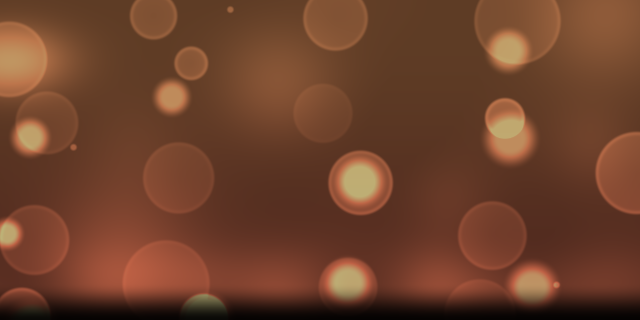
Give the GLSL for this background, as a Shadertoy shader.

```glsl
// Warm bokeh: blurred glows, rimmed lens discs and soft bright lights over a
// brown gradient. All layers add up to one light value, which a colour ramp
// turns from brown through ember orange to pale yellow; the floor fades to black.

const int GLOW_COUNT = 9;
const int DISC_COUNT = 18;
const int LIGHT_COUNT = 10;
const int MOTE_COUNT = 3;

const vec2 GLOW_SEED  = vec2(0.17, 0.12);
const vec2 DISC_SEED  = vec2(0.24, 0.90);
const vec2 LIGHT_SEED = vec2(0.02, 0.03);
const vec2 MOTE_SEED  = vec2(0.36, 0.97);

const vec2 GLOW_RADIUS  = vec2(0.10, 0.22);    // smallest, largest
const vec2 DISC_RADIUS  = vec2(0.045, 0.142);
const vec2 LIGHT_RADIUS = vec2(0.048, 0.088);
const float RIM_WIDTH = 0.006;
const float RIM_LIGHT = 0.13;

const vec2 KEY_GLOW_POS  = vec2(0.03, 0.81);
const vec2 KEY_GLOW_SIZE = vec2(0.18, 0.10);
const float KEY_GLOW_LIGHT = 0.70;

const float EMBER_LEVEL = 0.60;                // light at which the ramp is orange
const float FLOOR_HEIGHT = 0.115;

const vec3 BROWN_LOW  = vec3(0.32, 0.165, 0.12);
const vec3 BROWN_HIGH = vec3(0.37, 0.235, 0.145);
const vec3 EMBER_LOW  = vec3(0.75, 0.38, 0.27);
const vec3 EMBER_HIGH = vec3(0.74, 0.47, 0.30);
const vec3 PALE_LOW   = vec3(0.74, 0.70, 0.47);
const vec3 PALE_HIGH  = vec3(0.76, 0.64, 0.42);

vec2 hash2(vec2 p) {
    vec3 q = fract(p.xyx * vec3(0.1031, 0.1030, 0.0973));
    q += dot(q, q.yzx + 33.33);
    return fract((q.xx + q.yz) * q.zy);
}

float gradientNoise(vec2 p) {
    vec2 i = floor(p), f = p - i;
    vec2 u = f * f * f * (f * (f * 6.0 - 15.0) + 10.0);
    vec2 dx = vec2(1.0, 0.0), dy = vec2(0.0, 1.0);
    float a = dot(hash2(i) * 2.0 - 1.0, f);
    float b = dot(hash2(i + dx) * 2.0 - 1.0, f - dx);
    float c = dot(hash2(i + dy) * 2.0 - 1.0, f - dy);
    float d = dot(hash2(i + 1.0) * 2.0 - 1.0, f - 1.0);
    return mix(mix(a, b, u.x), mix(c, d, u.x), u.y);
}

// Evenly spread points in the unit square (additive recurrence)
vec2 scatter(int i, vec2 seed) {
    return fract(seed + float(i) * vec2(0.7549, 0.5698));
}

float gaussian(vec2 d) { return exp(-dot(d, d)); }

// Flat disc with a thin bright rim
float rimmedDisc(float dist, float radius, float strength, float edge) {
    float inside = 1.0 - smoothstep(-edge, edge, dist - radius);
    float rim = exp(-pow((dist - radius + RIM_WIDTH) / RIM_WIDTH, 2.0));
    float fill = 0.85 + 0.15 * dist / radius;
    return strength * fill * inside + RIM_LIGHT * rim * smoothstep(0.03, 0.30, strength);
}

// Large blurred glows and a drifting warm band near the floor
float hazeLight(vec2 p, float aspect) {
    float light = KEY_GLOW_LIGHT * gaussian((p - KEY_GLOW_POS) / KEY_GLOW_SIZE);
    for (int i = 0; i < GLOW_COUNT; i++) {
        vec2 c = scatter(i, GLOW_SEED), h = hash2(vec2(float(i) + 1.0, 7.0));
        c = vec2(c.x * aspect, pow(c.y, 1.6));
        float radius = mix(GLOW_RADIUS.x, GLOW_RADIUS.y, h.x);
        light += mix(0.08, 0.30, h.y) * gaussian((p - c) / radius);
    }
    float drift = gradientNoise(p * 2.5 + 4.0);
    float band = exp(-pow((p.y - 0.10) / 0.12, 2.0));
    return light + 0.05 * drift + band * max(0.0, 0.10 + 0.25 * drift);
}

float discLight(vec2 p, float aspect, float edge) {
    float light = 0.0;
    for (int i = 0; i < DISC_COUNT; i++) {
        vec2 c = scatter(i, DISC_SEED), h = hash2(vec2(float(i) + 3.0, 19.0));
        c.y = mix(c.y, smoothstep(0.0, 1.0, c.y), 0.7);   // favour top and bottom
        float radius = mix(DISC_RADIUS.x, DISC_RADIUS.y, h.x);
        float strength = mix(0.50, 0.28, h.x) * mix(0.10, 1.0, h.y);
        light += rimmedDisc(length(p - c * vec2(aspect, 1.0)), radius, strength, edge);
    }
    return light;
}

float softLight(vec2 p, float aspect) {
    float light = 0.0;
    for (int i = 0; i < LIGHT_COUNT; i++) {
        vec2 c = scatter(i, LIGHT_SEED), h = hash2(vec2(float(i) + 5.0, 31.0));
        c = c * vec2(aspect, 1.0) + (h - 0.5) * 0.12;
        float radius = mix(LIGHT_RADIUS.x, LIGHT_RADIUS.y, h.x);
        float dist = length(p - c);
        light += mix(0.72, 0.98, h.y) * (1.0 - smoothstep(0.45, 1.2, dist / radius));
    }
    for (int i = 0; i < MOTE_COUNT; i++) {
        vec2 c = scatter(i, MOTE_SEED) * vec2(aspect, 1.0);
        light += 0.40 * (1.0 - smoothstep(0.005, 0.014, length(p - c)));
    }
    return light;
}

void mainImage(out vec4 fragColor, in vec2 fragCoord) {
    vec2 p = fragCoord / iResolution.y;
    float aspect = iResolution.x / iResolution.y;
    float edge = max(0.005, 1.0 / iResolution.y);

    float light = max(0.0, hazeLight(p, aspect) + discLight(p, aspect, edge) + softLight(p, aspect));

    // Colour ramp, redder toward the floor
    float rise = smoothstep(0.1, 0.9, p.y);
    vec3 color = mix(BROWN_LOW, BROWN_HIGH, rise);
    color = mix(color, mix(EMBER_LOW, EMBER_HIGH, rise), min(light / EMBER_LEVEL, 1.0));
    float glare = clamp((light - EMBER_LEVEL) / (1.0 - EMBER_LEVEL), 0.0, 1.0);
    color = mix(color, mix(PALE_LOW, PALE_HIGH, rise), glare);

    color *= mix(0.05, 1.0, smoothstep(0.0, FLOOR_HEIGHT, p.y));
    fragColor = vec4(color, 1.0);
}
```
